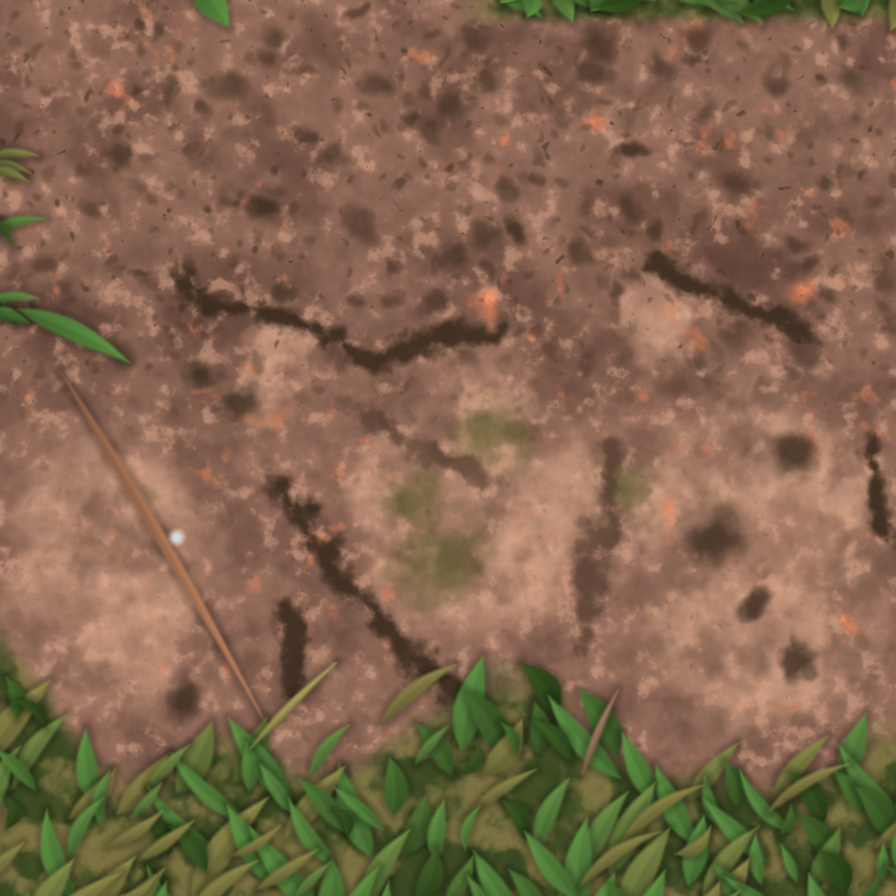
A Shadertoy shader for this texture:

```glsl
#define ROCK vec3(.575, .42, .35)
#define ROCK_LIGHT vec3(.77, .585, .48)
#define ROCK_DARK vec3(.41, .29, .24)
#define PIT vec3(.23, .17, .12)
#define RUST vec3(.87, .5, .34)
#define OLIVE vec3(.47, .45, .24)
#define LEAF vec3(.31, .48, .22)
#define LEAF_DARK vec3(.18, .27, .1)
#define BLADES 130

// Cracks: start and end points
const vec4 cracks[10] = vec4[](
  vec4(.2, .69, .33, .63), vec4(.33, .63, .42, .6), vec4(.42, .6, .55, .63),
  vec4(.74, .71, .9, .63), vec4(.31, .45, .4, .34), vec4(.4, .34, .5, .22),
  vec4(.97, .5, .99, .4), vec4(.325, .31, .33, .23), vec4(.4, .545, .55, .46),
  vec4(.685, .5, .65, .29));
// Hollows: centre and radius
const vec3 hollows[10] = vec3[](
  vec3(.224, .587, .018), vec3(.267, .555, .023), vec3(.57, .75, .016),
  vec3(.7, .83, .016), vec3(.297, .766, .017), vec3(.885, .487, .028),
  vec3(.8, .4, .034), vec3(.845, .325, .018), vec3(.89, .265, .016), vec3(.205, .225, .03));
// Soft stains and rusty flecks, same layout
const vec3 stains[4] = vec3[](
  vec3(.55, .515, .04), vec3(.49, .37, .05), vec3(.46, .44, .035), vec3(.7, .455, .03));
const vec3 flecks[4] = vec3[](
  vec3(.535, .66, .023), vec3(.66, .872, .018), vec3(.9, .673, .022), vec3(.95, .31, .016));
// Pale slabs: centre and radii
const vec4 slabs[5] = vec4[](
  vec4(.525, .44, .14, .16), vec4(.84, .38, .15, .2), vec4(.11, .36, .12, .16),
  vec4(.3, .58, .045, .06), vec4(.727, .645, .045, .055));

float hash(vec2 p) {
  vec3 q = fract(p.xyx * .1031);
  q += dot(q, q.yzx + 33.33);
  return fract((q.x + q.y) * q.z);
}
float noise(vec2 p) {
  vec2 i = floor(p), f = fract(p), e = vec2(0, 1);
  f *= f * (3. - 2. * f);
  return mix(mix(hash(i), hash(i + e.yx), f.x), mix(hash(i + e), hash(i + 1.), f.x), f.y);
}
float fbm(vec2 p) {
  float sum = 0., amp = .533;
  for (int i = 0; i < 4; i++, amp *= .5) {
    sum += amp * noise(p);
    p = mat2(1.6, 1.2, -1.2, 1.6) * p + 17.3;
  }
  return sum;
}
float bump(float x, float centre, float width) {
  x = (x - centre) / width;
  return exp(-x * x);
}
// Upper limit of the lower grass
float grassLine(float x) {
  return .17 + .12 * bump(x, .56, .12) + .15 * bump(x, 0., .07)
    + .05 * bump(x, 1., .07) + .06 * bump(x, .26, .06);
}
// Scattered pores in jittered cells
float pores(vec2 p) {
  float cover = 0.;
  for (int k = 0; k < 9; k++) {
    vec2 id = floor(p) + vec2(k % 3, k / 3) - 1.;
    vec2 d = p - id - vec2(hash(id + 3.), hash(id + 8.));
    float size = .05 + .45 * pow(hash(id + 21.), 2.);
    cover = max(cover, smoothstep(size, size * .2, length(d)));
  }
  return cover;
}

vec3 rock(vec2 p) {
  vec2 q = p + .045 * (vec2(fbm(p * 22.), fbm(p * 22. + 40.)) - .5);
  float coarse = fbm(p * 13.), fine = fbm(p * 60. + 9.);
  float rough = smoothstep(.5, .66, p.y), pale = 0.;
  for (int i = 0; i < 5; i++)
    pale = max(pale, smoothstep(1.1, .8, length((q - slabs[i].xy) / slabs[i].zw)));
  vec3 col = mix(ROCK, ROCK_LIGHT, pale * (.4 + .5 * smoothstep(.3, .65, coarse)));
  // Mottling, shaded ledge and grain
  float mottle = smoothstep(.42, .72, fbm(p * 18. + 5.)) * mix(.5, .7, rough);
  float ledge = bump(p.y, .64 + .08 * p.x, .07) * smoothstep(.3, .65, coarse) * (1. - pale);
  col = mix(col, ROCK_DARK, max(mottle, ledge));
  col = mix(col, ROCK_LIGHT, smoothstep(.56, .8, fine) * .5);
  col = mix(col, RUST, smoothstep(.7, .86, fbm(p * 32. + 71.)) * .5);
  col *= .86 + .28 * fine;
  // Pores, cracks, hollows, stains
  float dark = max(pores(q * 17.), .6 * pores(q * 36.)) * mix(.15, .55, rough);
  float ragged = .025 * (fine - .5);
  for (int i = 0; i < 10; i++) {
    vec2 a = cracks[i].xy, d = cracks[i].zw - a;
    float t = clamp(dot(q - a, d) / dot(d, d), 0., 1.);
    float gap = length(q - a - d * t) + ragged;
    dark = max(dark, smoothstep(.021, .002, gap) * (i < 8 ? .9 : .5));
    vec3 h = hollows[i];
    dark = max(dark, .8 * smoothstep(h.z * 1.3, h.z * .3, length(q - h.xy)));
  }
  for (int i = 0; i < 4; i++) {
    vec3 s = stains[i], f = flecks[i];
    float stain = smoothstep(s.z * 1.4, s.z * .2, length(q - s.xy) + ragged);
    col = mix(col, OLIVE * .8, .7 * stain);
    col = mix(col, RUST * (.7 + .7 * fine), .8 * smoothstep(f.z, 0., length(q - f.xy)));
  }
  return mix(col, PIT, dark);
}

// Tapered, bent blade with a shadow and a lit side
void blade(inout vec3 col, vec2 p, vec2 base, vec2 reach, float width, float bend, vec3 tint) {
  vec2 r = p - base;
  float len = length(reach), along = dot(r, reach) / len, t = clamp(along / len, 0., 1.);
  float side = (reach.x * r.y - reach.y * r.x) / len - bend * t * (1. - t);
  float d = length(vec2(side, along - t * len)) - width * 4. * t * (1. - t) * (1.3 - .6 * t);
  float edge = max(.003, 1. / iResolution.y);
  col *= 1. - .22 * smoothstep(.012, 0., d);
  tint *= .8 + .3 * t + .12 * smoothstep(-edge, edge, side);
  col = mix(col, tint, smoothstep(edge, -edge, d));
}
vec3 leafTint(float a, float b) {
  return mix(mix(LEAF_DARK, LEAF, smoothstep(0., .5, a)), OLIVE, smoothstep(.65, .95, b));
}

void mainImage(out vec4 fragColor, in vec2 fragCoord) {
  vec2 p = fragCoord / iResolution.xy;
  vec3 col = rock(p);
  // Shaded soil
  float soil = smoothstep(.02, -.03, p.y - grassLine(p.x) + .04 + .06 * (fbm(p * 18.) - .5));
  soil = max(soil, smoothstep(.97, .99, p.y) * smoothstep(.5, .57, p.x));
  vec3 litter = mix(LEAF_DARK, OLIVE, smoothstep(.4, .7, fbm(p * 30.)));
  col = mix(col, litter, soil * .85);
  // Twig and pale glint
  blade(col, p, vec2(.068, .585), vec2(.23, -.395), .006, .012, vec3(.63, .43, .31));
  col = mix(col, vec3(.85), smoothstep(.012, .002, length(p - vec2(.197, .4))));
  // Lower grass, back to front
  if (p.y < .4) for (int i = 0; i < BLADES; i++) {
    float n = float(i), a = hash(vec2(n, 1)), b = hash(vec2(n, 2)), c = hash(vec2(n, 3));
    float x = fract(n * .618 + .1 * a) * 1.1 - .05;
    vec2 tip = vec2(x, mix(grassLine(x) + .02, .02, n / float(BLADES)) - .03 * b);
    vec2 reach = mix(.06, .13, c) * vec2(1.6 * a - .8, .4 + .6 * b);
    blade(col, p, tip - reach, reach, mix(.005, .016, b), .08 * (c - .5), leafTint(c, a));
  }
  // Dry stalks
  blade(col, p, vec2(.28, .165), vec2(.095), .004, .01, OLIVE * 1.3);
  blade(col, p, vec2(.65, .135), vec2(.04, .095), .004, .01, ROCK);
  // Upper fringe and left tufts
  for (int i = 0; i < 24; i++) {
    float n = float(i), a = hash(vec2(n, 11)), b = hash(vec2(n, 12));
    vec2 top = vec2(.54 + .02 * (n + a), 1.01), root = vec2(-.015, .47 + .4 * b);
    blade(col, p, top, vec2(.14 * (b - .5), -.01 - .035 * a), .01, .02, leafTint(b, a));
    if (i < 9) blade(col, p, root, vec2(.03 + .05 * a, .07 * (a - .5)), .005, .02, leafTint(a, b));
  }
  blade(col, p, vec2(.215, 1.02), vec2(.04, -.05), .016, .01, LEAF);
  blade(col, p, vec2(.02, .655), vec2(.125, -.06), .011, .02, LEAF);
  fragColor = vec4(col, 1);
}
```
